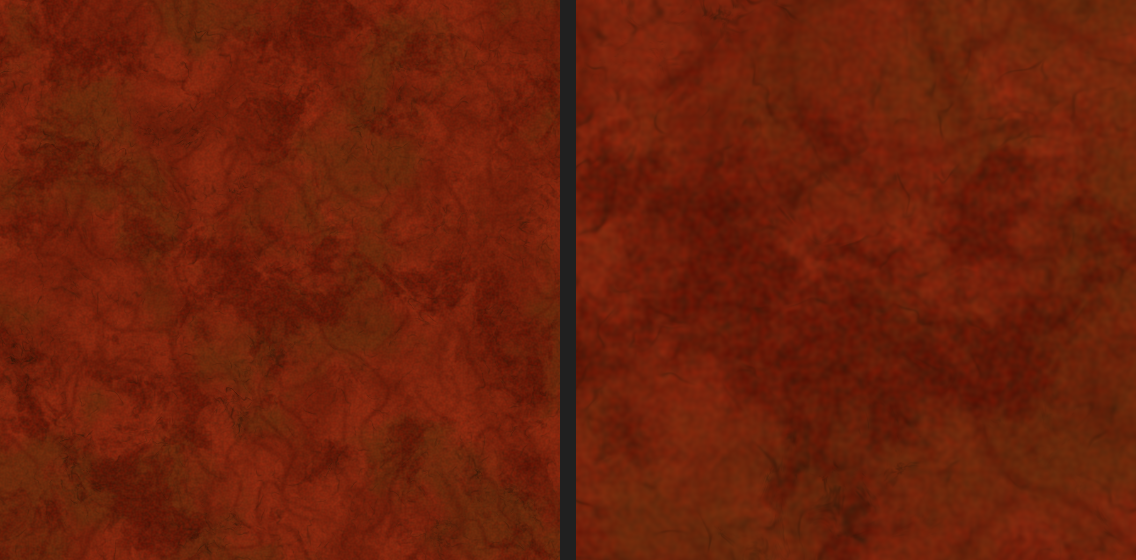
Left, the full canvas; right, a detail of the centre.
Give the GLSL for this texture, as a WebGL 1 fragment shader.

```glsl
precision highp float;
// Aged red-brown leather: cloudy rust tones crossed by soft, curling veins,
// a web of thin broken cracks, rough dark stains and a speckled grain.
// Veins are the zero contours of warped gradient noise, at several scales.

uniform vec2 u_resolution;

const vec3 RUST   = vec3(0.445, 0.118, 0.038);
const vec3 EMBER  = vec3(0.530, 0.155, 0.058);
const vec3 UMBER  = vec3(0.415, 0.168, 0.045);
const vec3 OXBLOOD = vec3(0.360, 0.078, 0.020);
const vec3 SOOT   = vec3(0.170, 0.075, 0.022);

vec2 hash2(vec2 p) {
  vec3 q = fract(vec3(p.xyx) * vec3(0.1031, 0.1030, 0.0973));
  q += dot(q, q.yzx + 33.33);
  return fract((q.xx + q.yz) * q.zy);
}

vec2 gradientAt(vec2 cell) {
  float angle = 6.28318 * hash2(cell).x;
  return vec2(cos(angle), sin(angle));
}

// Gradient noise, about -0.7 to 0.7
float noise(vec2 p) {
  vec2 i = floor(p);
  vec2 f = p - i;
  vec2 u = f * f * f * (f * (f * 6.0 - 15.0) + 10.0);
  vec2 e = vec2(1.0, 0.0);
  float a = dot(gradientAt(i), f);
  float b = dot(gradientAt(i + e.xy), f - e.xy);
  float c = dot(gradientAt(i + e.yx), f - e.yx);
  float d = dot(gradientAt(i + e.xx), f - e.xx);
  return mix(mix(a, b, u.x), mix(c, d, u.x), u.y);
}

// Layered noise, about -1 to 1; gain sets the roughness
float fbm(vec2 p, float gain) {
  float sum = 0.0;
  float amp = 1.0;
  float total = 0.0;
  for (int i = 0; i < 5; i++) {
    sum += amp * noise(p);
    total += amp;
    amp *= gain;
    p = mat2(1.6, 1.2, -1.2, 1.6) * p + 11.7;
  }
  return 2.0 * sum / total;
}

vec2 warp(vec2 uv, float scale, float amount) {
  vec2 p = uv * scale;
  return uv + amount * vec2(noise(p + 3.1), noise(p + 47.6));
}

// Soft line along the zero contour, with width in canvas units
float vein(vec2 uv, float scale, float width) {
  vec2 p = uv * scale;
  vec2 e = vec2(0.03, 0.0);
  float n = noise(p);
  vec2 slope = vec2(noise(p + e.xy), noise(p + e.yx)) - n;
  float dist = abs(n) / max(length(slope) / e.x, 0.5) / scale;
  return exp(-dist * dist / (width * width));
}

void main() {
  vec2 uv = gl_FragCoord.xy / min(u_resolution.x, u_resolution.y);
  vec2 bent = warp(uv, 9.0, 0.035);
  vec2 ragged = warp(warp(bent, 36.0, 0.010), 90.0, 0.006);

  // Cloudy ground
  float cloud = fbm(ragged * 6.0 + 5.0, 0.65);
  float brown = fbm(bent * 4.0 + 31.0, 0.6);
  float stain = fbm(ragged * 5.0 + 73.0, 0.78);
  vec3 color = mix(RUST, EMBER, smoothstep(-0.40, 0.40, cloud));
  color = mix(color, UMBER, 0.85 * smoothstep(-0.10, 0.40, brown));
  color = mix(color, OXBLOOD, 0.75 * smoothstep(0.02, 0.45, stain));

  // Broad blurred veins, then a web of thin cracks broken into short pieces
  float soft = 0.0;
  float fine = 0.0;
  float gaps = smoothstep(-0.25, 0.30, noise(uv * 55.0 + 29.0));
  for (int i = 0; i < 4; i++) {
    float k = float(i);
    vec2 shift = vec2(7.3, 3.9) * (k + 1.0);
    float softMask = smoothstep(-0.30, 0.35, noise(uv * 7.0 + shift));
    float fineMask = smoothstep(-0.15, 0.40, noise(uv * 11.0 - shift));
    soft = max(soft, softMask * vein(bent + shift, 4.5 + 2.0 * k, 0.0085 - 0.0013 * k));
    fine = max(fine, fineMask * vein(ragged - shift, 12.0 + 7.0 * k, 0.0018));
  }
  fine *= gaps;
  float fray = 0.75 + 0.5 * noise(uv * 80.0 + 61.0);
  color = mix(color, OXBLOOD * 0.92, 0.48 * soft * fray);
  color = mix(color, SOOT, 0.27 * fine);

  // Sparse sooty patches, strongest inside the cracks
  float soot = smoothstep(0.10, 0.60, fbm(uv * 4.5 + 91.0, 0.65));
  float crumbs = smoothstep(0.05, 0.60, fbm(ragged * 34.0 + 17.0, 0.85));
  color = mix(color, SOOT, soot * (0.10 + 0.45 * crumbs + 0.45 * fine));

  // Fine grain: shared light and dark, plus red and green speckles
  float grain = noise(uv * 230.0) + 0.8 * noise(uv * 115.0 + 19.0) + 0.5 * noise(uv * 60.0 + 7.0);
  float tint = noise(uv * 190.0 + 53.0);
  float rough = 0.75 + 0.65 * smoothstep(-0.2, 0.5, stain);
  color *= 1.0 + 0.13 * rough * grain;
  color += rough * tint * vec3(0.030, -0.020, -0.012);

  gl_FragColor = vec4(clamp(color, 0.0, 1.0), 1.0);
}
```
